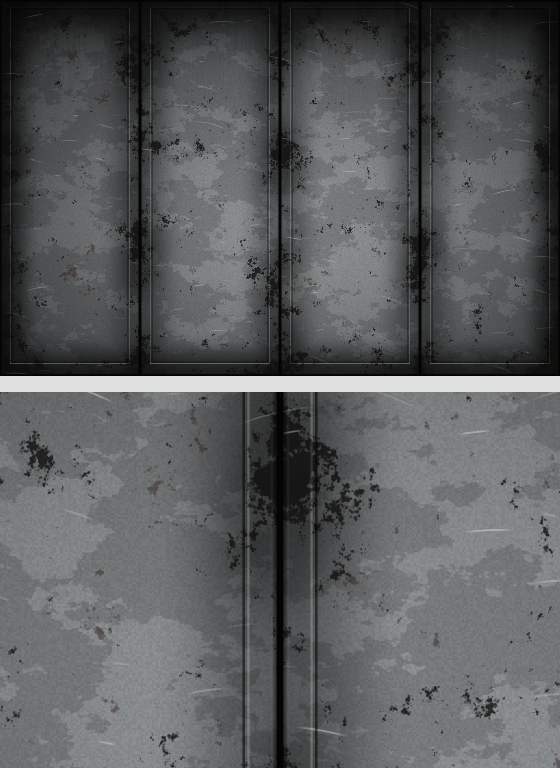
Top, the full canvas; bottom, a detail of the centre.
Write a Shadertoy shader that draws this texture.

```glsl
// Four tall, worn steel wall panels side by side, with black seams and bevelled inner frames.
// Layered cellular noise shapes the pale corrosion, the grime and the rust; a cell grid
// scatters fine scratches. Lengths are fractions of the canvas height.

const float PANELS = 4.0;
const vec3 STEEL = vec3(0.470, 0.480, 0.487);
const vec3 GRIME = vec3(0.050, 0.050, 0.045);
const vec3 RUST = vec3(0.17, 0.11, 0.09);
const vec3 GLINT = vec3(0.80, 0.82, 0.80);

vec2 hash2(vec2 p) {
    vec3 a = fract(p.xyx * vec3(0.1031, 0.1030, 0.0973));
    a += dot(a, a.yzx + 33.33);
    return fract((a.xx + a.yz) * a.zy);
}

// Distance to the nearest jittered cell point
float cellular(vec2 p) {
    vec2 id = floor(p), f = p - id;
    float nearest = 4.0;
    for (int y = -1; y <= 1; y++)
    for (int x = -1; x <= 1; x++) {
        vec2 cell = vec2(x, y);
        vec2 d = cell + hash2(id + cell) - f;
        nearest = min(nearest, dot(d, d));
    }
    return sqrt(nearest);
}

// Fractal cellular noise, near zero mean and unit deviation; octaves alternate
// in sign so that bumps and pits balance, and a higher gain frays the edges
float blotches(vec2 p, float gain) {
    float sum = 0.0, power = 0.0, amp = 1.0;
    for (int i = 0; i < 6; i++) {
        sum += amp * (cellular(p) - 0.46);
        power += amp * amp;
        amp *= -gain;
        p = mat2(1.6, 1.2, -1.2, 1.6) * p + 7.3;
    }
    return sum / (0.19 * sqrt(power));
}

float boxDistance(vec2 p, vec2 halfSize) {
    vec2 q = abs(p) - halfSize;
    return length(max(q, 0.0)) + min(max(q.x, q.y), 0.0);
}

// Antialiased stroke at distance d
float stroke(float d, float halfWidth, float px) {
    return clamp((halfWidth - abs(d)) / px + 0.5, 0.0, 1.0);
}

// Short, slightly bent, tapering scratches: at most one per cell and layer
float scratches(vec2 p, float px) {
    const vec2 size = vec2(0.15, 0.09);
    float total = 0.0;
    for (int i = 0; i < 3; i++) {
        float layer = float(i);
        vec2 g = p / size + layer * vec2(0.37, 0.61);
        vec2 id = floor(g) + layer * 37.0;
        vec2 r = hash2(id + 5.0), s = hash2(id + 91.0);
        vec2 q = (fract(g) - 0.5 - (r - 0.5) * 0.4) * size;
        float angle = (s.x - 0.6) * 0.65;
        q = mat2(cos(angle), -sin(angle), sin(angle), cos(angle)) * q;
        float halfLength = mix(0.009, 0.045, r.x * r.x);
        float taper = 1.0 - smoothstep(0.3 * halfLength, halfLength, abs(q.x));
        total += step(0.62, s.y) * taper * stroke(q.y + 2.0 * q.x * q.x, 0.0008, px) * (0.25 + 0.75 * r.y);
    }
    return min(total, 1.0);
}

void mainImage(out vec4 fragColor, in vec2 fragCoord) {
    float px = 1.0 / iResolution.y;
    vec2 p = fragCoord * px;
    vec2 uv = fragCoord / iResolution.xy;
    float aspect = iResolution.x * px;

    // Panel layout: seam distance and inner frame
    float width = aspect / PANELS;
    float x = fract(uv.x * PANELS) * width;
    float seam = min(x, width - x);
    float ends = min(p.y, 1.0 - p.y);
    float side = min(p.x, aspect - p.x);
    float frame = boxDistance(vec2(x - 0.5 * width, p.y - 0.507), vec2(0.5 * width - 0.028, 0.474));

    // Broad light, darker towards the canvas border and each frame
    vec2 c = uv - vec2(0.53, 0.41);
    float light = exp(-2.0 * c.x * c.x - 1.9 * c.y * c.y);
    light *= mix(0.55, 1.0, smoothstep(0.0, 0.20, 1.0 - p.y));
    light *= mix(0.60, 1.0, smoothstep(0.0, 0.10, min(p.y, side)));
    light *= mix(0.66, 1.0, smoothstep(-0.01, 0.09, -frame));
    vec3 col = STEEL * light;

    // Pale corrosion, thickest around mid height, and fine brushed grain
    float band = 1.0 - 4.0 * (uv.y - 0.48) * (uv.y - 0.48);
    float pale = smoothstep(0.0, 0.3, blotches(p * vec2(5.0, 7.5), 0.72) + 1.1 * band - 0.95);
    col *= 1.0 + 0.16 * pale;
    float grain = hash2(floor(p * 520.0)).x - 0.5;
    float brushed = hash2(vec2(floor(p.x * 300.0), floor(p.y * 14.0))).y - 0.5;
    col *= 1.0 + 0.10 * grain + 0.09 * brushed * smoothstep(0.6, 1.0, uv.y);

    // Sparse rust flecks, then black grime clumped along seams and borders
    float rust = smoothstep(2.0, 2.8, blotches(p * 8.0 + 31.0, 0.85));
    col = mix(col, RUST * (0.4 + 0.8 * light), 0.45 * rust);
    float clump = sin(p.y * 13.0 + p.x * 9.0) + sin(p.y * 23.0 - p.x * 17.0 + 1.0);
    float reach = exp(-seam / 0.06) * (1.7 + 0.65 * clump) + 1.7 * exp(-(1.0 - p.y) / 0.07)
                + 1.1 * exp(-p.y / 0.06) + 0.9 * exp(-side / 0.05);
    float wear = 0.9 * blotches(p * vec2(11.0, 10.0) + 53.0, 0.85) + reach;
    col *= 1.0 - 0.30 * smoothstep(0.3, 2.0, reach);
    float grime = smoothstep(1.9, 2.8, wear);
    col = mix(col, GRIME, 0.78 * grime);

    // Scratches, then the frame bevel with its brightest edge at the bottom
    col = mix(col, GLINT, 0.65 * scratches(p, px) * (0.3 + 0.7 * light));
    float bottom = 1.0 - smoothstep(0.033, 0.037, p.y);
    float top = smoothstep(0.975, 0.980, p.y);
    float glint = mix(mix(0.36, 0.10, top), 0.80, bottom) * (1.0 - 0.5 * grime);
    col *= 1.0 - 0.55 * stroke(frame + 0.0042, 0.0011, px);
    col = mix(col, GLINT, glint * stroke(frame, 0.0010, px) * (0.35 + 0.65 * light));

    // Black seams with a thin lit lip, and the outer border
    float gap = min(seam, ends);
    col += 0.08 * light * stroke(gap - 0.0070, 0.0012, px);
    col *= 1.0 - 0.45 * (1.0 - smoothstep(0.002, 0.010, gap));
    col = mix(col, vec3(0.015), max(stroke(seam, 0.0030, px), stroke(ends, 0.0045, px)));
    fragColor = vec4(clamp(col, 0.0, 1.0), 1.0);
}
```
